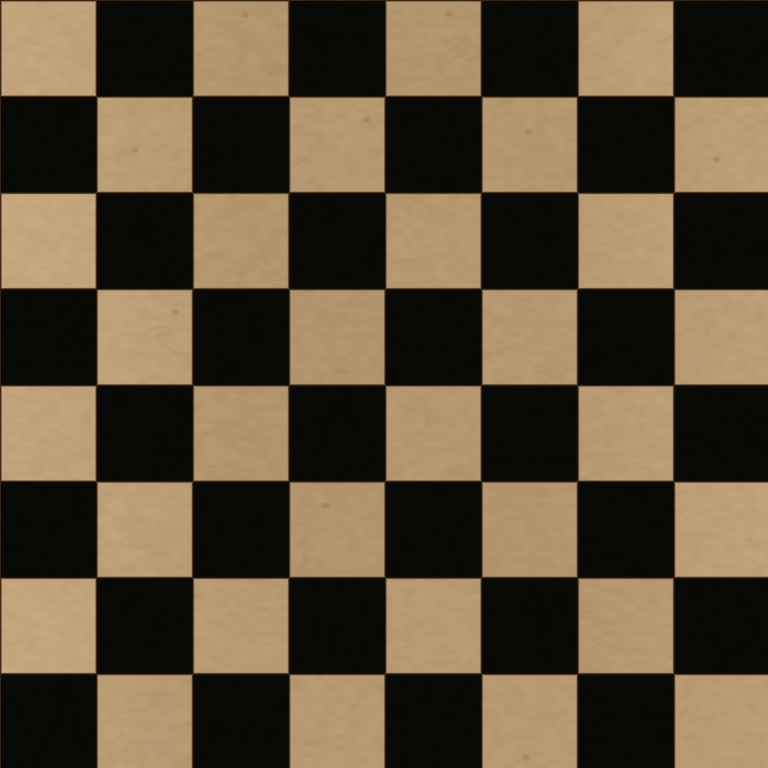
Give the GLSL for this pattern, as a WebGL 1 fragment shader.

```glsl
precision highp float;
// Eight by eight checkerboard of pale grained wood and near-black squares.

uniform vec2 u_resolution;

const float PITCH = 0.1253;        // side of one square
const float MARGIN = 0.0006;       // offset of the first square from the top left
const float SEAM = 0.0013;         // half width of the soft brown seam
const vec3 EBONY = vec3(0.035, 0.037, 0.018);
const vec3 SEAM_BROWN = vec3(0.25, 0.17, 0.08);
const vec3 MAPLE = vec3(0.69, 0.58, 0.42);
const vec3 MAPLE_BRIGHT = vec3(0.775, 0.655, 0.50);
const vec3 KNOT = vec3(0.61, 0.45, 0.27);

float hash(vec2 p) {
  vec3 q = fract(p.xyx * vec3(0.1031, 0.1030, 0.0973));
  q += dot(q, q.yzx + 33.33);
  return fract((q.x + q.y) * q.z);
}

float noise(vec2 p) {
  vec2 i = floor(p);
  vec2 f = fract(p);
  f = f * f * (3.0 - 2.0 * f);
  float low = mix(hash(i), hash(i + vec2(1.0, 0.0)), f.x);
  float high = mix(hash(i + vec2(0.0, 1.0)), hash(i + vec2(1.0, 1.0)), f.x);
  return mix(low, high, f.y);
}

float fbm(vec2 p) {
  float sum = 0.0;
  float amplitude = 0.5;
  for (int i = 0; i < 4; i++) {
    sum += amplitude * noise(p);
    p = p * 2.03 + 17.0;
    amplitude *= 0.5;
  }
  return sum;
}

// Brighter light towards the sides, most of all the left one.
float sideLight(vec2 uv) {
  float left = 1.0 - smoothstep(0.0, 0.36, uv.x);
  float right = smoothstep(0.7, 1.0, uv.x);
  return 0.18 + 0.65 * left + 0.55 * right * (0.5 + 0.5 * uv.y);
}

// Faint horizontal growth lines and mottling, shifted for each square.
float woodGrain(vec2 local, vec2 cell) {
  vec2 p = local + cell * 7.3;
  float warp = fbm(p * vec2(2.5, 2.0));
  float lines = noise(vec2(p.x * 1.2, p.y * 9.0 + warp * 5.0));
  float vein = 1.0 - smoothstep(0.0, 0.09, abs(lines - 0.5));
  float mottle = fbm(p * vec2(9.0, 16.0)) - 0.47;
  return 0.05 * mottle - 0.016 * vein * smoothstep(0.35, 0.65, warp);
}

// A small soft brown blemish on a few of the squares.
float knotMask(vec2 local, vec2 cell) {
  vec2 center = 0.12 + 0.76 * vec2(hash(cell + 11.0), hash(cell + 23.0));
  float present = step(0.78, hash(cell + 41.0));
  float d = length((local - center) * vec2(0.8, 1.0));
  return present * (1.0 - smoothstep(0.008, 0.05, d));
}

vec3 woodColor(vec2 uv, vec2 local, vec2 cell) {
  float tone = (hash(cell + 5.0) - 0.5) * 0.025;
  vec3 color = mix(MAPLE, MAPLE_BRIGHT, sideLight(uv));
  color += woodGrain(local, cell) + tone * vec3(1.0, 0.95, 0.8);
  return mix(color, KNOT, 0.45 * knotMask(local, cell));
}

vec3 ebonyColor(vec2 uv) {
  return EBONY + 0.006 * (fbm(uv * 90.0) - 0.47);
}

// Signed distance to the square borders: positive on wood, negative on ebony.
float checkerDistance(vec2 local, vec2 cell) {
  vec2 border = min(local, 1.0 - local) * PITCH;
  float side = 1.0 - 2.0 * mod(cell.x + cell.y, 2.0);
  return side * min(border.x, border.y);
}

void main() {
  vec2 uv = gl_FragCoord.xy / u_resolution;
  vec2 grid = (vec2(uv.x, 1.0 - uv.y) - MARGIN) / PITCH;
  vec2 cell = floor(grid);
  vec2 local = fract(grid);

  float d = checkerDistance(local, cell);
  float soft = max(SEAM, 0.6 / min(u_resolution.x, u_resolution.y));
  vec3 color = mix(ebonyColor(uv), SEAM_BROWN, smoothstep(-soft, 0.3 * soft, d));
  color = mix(color, woodColor(uv, local, cell), smoothstep(0.0, 2.0 * soft, d));
  gl_FragColor = vec4(color, 1.0);
}
```
